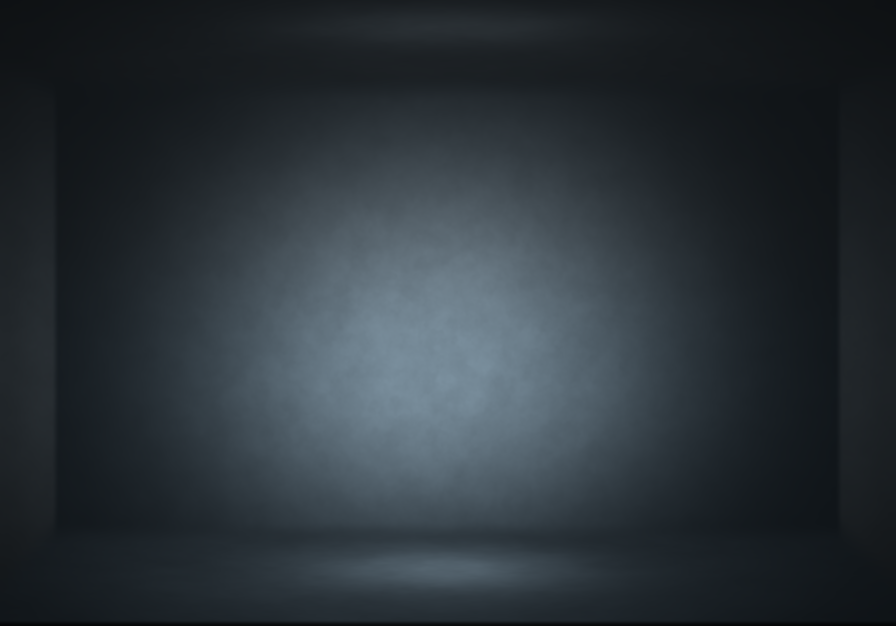
Give the GLSL for this background, as a WebGL 2 fragment shader.

```glsl
#version 300 es
precision highp float;
// An empty dark studio room: a back wall lit by a soft oval spotlight,
// framed by ceiling, floor and two narrow side walls. Light is a sum of
// Gaussian pools, mottled by cellular noise, then mapped to a slate ramp.

#define SHADOW vec3(0.046, 0.063, 0.077)
#define LIGHT vec3(0.480, 0.562, 0.618)
#define ROOM_MIN vec2(0.0625, 0.150)
#define ROOM_MAX vec2(0.936, 0.860)
#define SPOT vec2(0.493, 0.412)
#define SPOT_SIZE vec2(0.252, 0.268)
#define SPOT_RISE 1.30
#define MOTTLE 0.12

uniform vec2 u_resolution;
out vec4 fragColor;

vec2 hash2(vec2 p) {
  vec3 q = fract(p.xyx * vec3(0.1031, 0.1030, 0.0973));
  q += dot(q, q.yzx + 33.33);
  return fract((q.xx + q.yz) * q.zy);
}

// Smooth cellular noise: a weighted average over nearby feature points.
float cells(vec2 p) {
  vec2 cell = floor(p), f = fract(p);
  float sum = 0.0, total = 0.0;
  for (int y = -1; y <= 1; y++)
    for (int x = -1; x <= 1; x++) {
      vec2 offset = vec2(x, y);
      vec2 h = hash2(cell + offset + 40.0);
      vec2 d = offset + h - f;
      float weight = exp(-5.0 * dot(d, d));
      sum += weight * hash2(cell + offset + 91.0).y;
      total += weight;
    }
  return sum / total - 0.5;
}

// Layered mottling, centred on zero; layers keep the axes of p.
float plaster(vec2 p) {
  float sum = 0.0, gain = 0.5;
  for (int i = 0; i < 4; i++) {
    sum += gain * cells(p);
    p = 2.0 * p + 7.3;
    gain *= 0.7;
  }
  return sum;
}

// Elliptical Gaussian pool of light.
float pool(vec2 p, vec2 center, vec2 size) {
  vec2 d = (p - center) / size;
  return exp(-dot(d, d));
}

// The spotlight has a slightly flattened core and reaches further upward.
float backWall(vec2 p) {
  vec2 size = SPOT_SIZE;
  size.y *= mix(1.0, SPOT_RISE, smoothstep(-0.1, 0.1, p.y - SPOT.y));
  vec2 d = (p - SPOT) / size;
  float spot = exp(-pow(dot(d, d), 1.08));
  return 0.025 + 0.90 * spot + 0.08 * pool(p, vec2(0.32, 0.40), vec2(0.26, 0.36));
}

float floorLight(vec2 p) {
  float spread = pool(p, vec2(0.45, 0.10), vec2(0.34, 0.16));
  return 0.035 + 0.26 * spread + 0.34 * pool(p, vec2(0.495, 0.090), vec2(0.14, 0.034));
}

float ceilingLight(vec2 p) {
  float spread = pool(p, vec2(0.48, 0.89), vec2(0.34, 0.15));
  return 0.025 + 0.10 * spread + 0.14 * pool(p, vec2(0.50, 0.957), vec2(0.17, 0.032));
}

// Side walls catch light along their inner edge; the left one is brighter.
float sideLight(vec2 p, float depth) {
  float strength = p.x < 0.5 ? 0.20 : 0.145;
  float height = pool(p, vec2(p.x, 0.43), vec2(1.0, 0.34));
  return 0.03 + strength * height * mix(1.0, 0.75, smoothstep(0.01, 0.06, depth));
}

void main() {
  vec2 uv = gl_FragCoord.xy / u_resolution;
  vec2 p = vec2(uv.x * u_resolution.x / u_resolution.y, uv.y);

  // Room planes, with soft joins at floor and ceiling.
  float onFloor = 1.0 - smoothstep(-0.018, 0.018, uv.y - ROOM_MIN.y);
  float onCeiling = smoothstep(-0.024, 0.024, uv.y - ROOM_MAX.y);
  float depth = max(ROOM_MIN.x - uv.x, uv.x - ROOM_MAX.x);
  float sideTop = ROOM_MAX.y + 0.8 * depth - uv.y;
  float sideBottom = uv.y - ROOM_MIN.y + 1.4 * depth;
  float onSide = smoothstep(-0.004, 0.005, depth)
               * smoothstep(-0.025, 0.035, min(sideTop, sideBottom));

  float light = mix(backWall(uv), floorLight(uv), onFloor);
  light = mix(light, ceilingLight(uv), onCeiling);
  light = mix(light, sideLight(uv, depth), onSide);

  // Even, fine mottling on the wall; sideways streaks on floor and ceiling.
  mat2 turn = mat2(0.8, 0.6, -0.6, 0.8);
  float grain = plaster(turn * p * 26.0);
  float streaks = 1.5 * plaster(p * vec2(10.0, 40.0));
  light *= 1.0 + MOTTLE * mix(grain, streaks, max(onFloor, onCeiling) * (1.0 - onSide));

  vec3 color = mix(SHADOW, LIGHT, light);
  float grey = dot(color, vec3(0.3, 0.5, 0.2));
  float neutral = max(0.3 * max(onCeiling, onSide), 0.2 * smoothstep(0.4, 0.7, uv.y));
  color = mix(color, vec3(grey), neutral);

  // Outer falloff and the dark front lip of the floor.
  color *= 1.0 - 0.15 * smoothstep(0.5, 0.75, length(uv - 0.5));
  color *= mix(0.3, 1.0, smoothstep(0.001, 0.010, uv.y));
  fragColor = vec4(color, 1.0);
}
```
